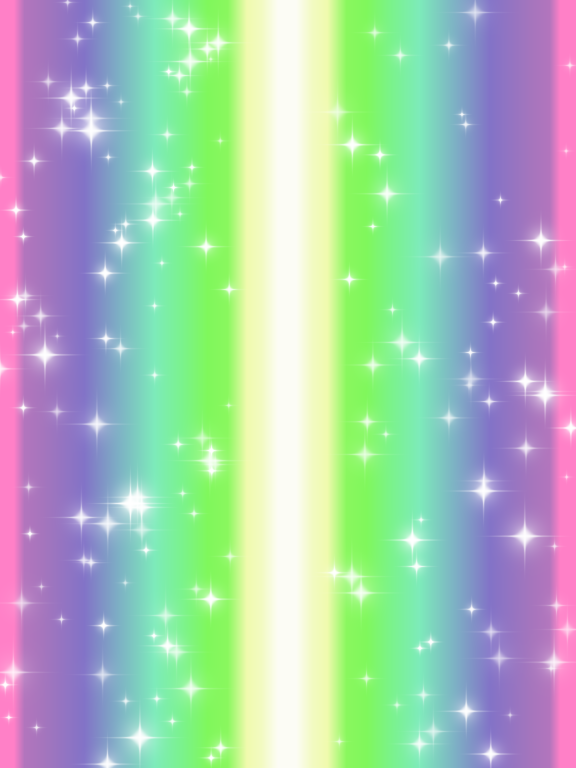
A Shadertoy shader for this background:

```glsl
// Mirrored vertical rainbow bands around a white central beam, with sparkles.
// Bands blend through colour stops by distance from the axis; each sparkle adds
// a soft halo, a pinched four-point core and thin tapering rays.

const float AXIS = 0.4985;         // beam centre, in canvas widths
const int STAR_COUNT = 175;
const float RIGHT_SHARE = 0.43;    // share of stars right of the beam
const float INNER_GAP = 0.08;      // star-free half width around the beam
const float MIN_REACH = 0.020;     // ray length, in canvas widths
const float MAX_REACH = 0.095;
const float RAY_WIDTH = 0.0019;
const float RAY_LIGHT = 0.95;
const float HALO_LIGHT = 0.42;
const float CORE_LIGHT = 1.6;
const vec3 STAR_COLOR = vec3(1.0);

// Colour in rgb, distance from the axis in w
const int STOP_COUNT = 12;
const vec4 STOPS[STOP_COUNT] = vec4[](
    vec4(0.99, 0.99, 0.96, 0.016),
    vec4(0.95, 0.98, 0.76, 0.044),
    vec4(0.94, 0.98, 0.68, 0.070),
    vec4(0.54, 0.97, 0.37, 0.103),
    vec4(0.50, 0.97, 0.36, 0.138),
    vec4(0.48, 0.95, 0.55, 0.182),
    vec4(0.49, 0.92, 0.73, 0.230),
    vec4(0.49, 0.69, 0.77, 0.292),
    vec4(0.51, 0.45, 0.78, 0.352),
    vec4(0.65, 0.46, 0.74, 0.425),
    vec4(0.70, 0.46, 0.74, 0.456),
    vec4(1.00, 0.50, 0.78, 0.474));

vec4 hash4(float n) {
    vec4 p = fract(n * vec4(0.1031, 0.1137, 0.0973, 0.1099));
    p += dot(p, p.wzxy + 33.33);
    return fract((p.xxyz + p.yzzw) * p.zywx);
}

vec3 bandColor(float d) {
    vec3 color = STOPS[0].rgb;
    for (int i = 1; i < STOP_COUNT; i++) {
        float t = clamp((d - STOPS[i - 1].w) / (STOPS[i].w - STOPS[i - 1].w), 0.0, 1.0);
        color = mix(color, STOPS[i].rgb, t);
    }
    return color;
}

// Thin ray along the first axis, narrowing towards its tip
float ray(vec2 q, float reach, float pixel) {
    float fade = max(1.0 - q.x / reach, 0.0);
    float width = max(RAY_WIDTH * (0.4 + 0.6 * fade), 0.6 * pixel);
    return fade * fade * exp(-q.y * q.y / (width * width));
}

float sparkle(vec2 offset, float reach, float pixel) {
    vec2 q = abs(offset);
    float r2 = dot(q, q) / (reach * reach);
    float halo = HALO_LIGHT * (exp(-r2 * 10.0) + 2.0 * exp(-r2 * 65.0));
    float pinch = dot(sqrt(q), vec2(1.0)) / sqrt(reach * 0.38);
    float core = CORE_LIGHT * (1.0 - smoothstep(0.5, 1.1, pinch));
    float rays = ray(q, reach, pixel) + ray(q.yx, reach * 0.9, pixel);
    return halo + core + RAY_LIGHT * rays;
}

void mainImage(out vec4 fragColor, in vec2 fragCoord) {
    float pixel = 1.0 / iResolution.x;
    vec2 p = fragCoord * pixel;
    float height = iResolution.y * pixel;

    // Rainbow bands
    vec3 color = bandColor(abs(p.x - AXIS));

    // Scattered stars, evenly spread in height and random in width
    float light = 0.0;
    for (int i = 0; i < STAR_COUNT; i++) {
        float n = float(i) + 1.0;
        vec4 rnd = hash4(n * 7.31);
        float side = rnd.x < RIGHT_SHARE ? 1.0 : -1.0;
        float x = AXIS + side * mix(INNER_GAP, 0.5, rnd.y);
        float y = fract(n * 0.618034) * height;
        float reach = mix(MIN_REACH, MAX_REACH, rnd.z * sqrt(rnd.z));
        float strength = mix(0.25, 1.4, rnd.w * rnd.w);
        light += strength * sparkle(p - vec2(x, y), reach, pixel);
    }
    color = mix(color, STAR_COLOR, 1.0 - exp(-light));

    fragColor = vec4(color, 1.0);
}
```
